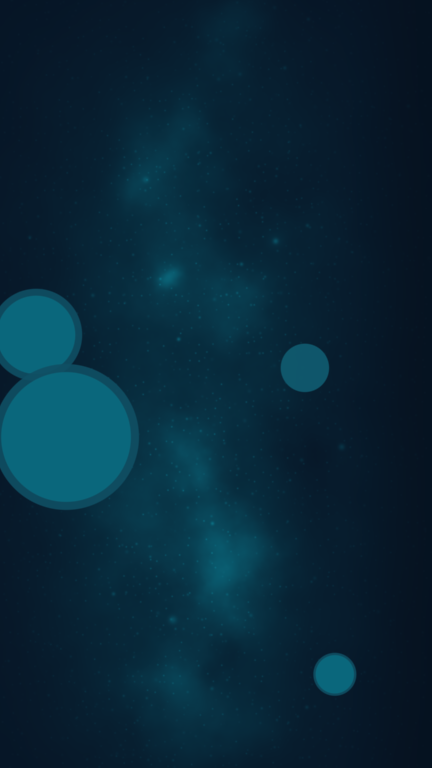
Write a WebGL 1 fragment shader that draws this background.

```glsl
precision highp float;
// Teal nebula column with scattered stars and flat rimmed discs on a night sky.
uniform vec2 u_resolution;

float hash(vec2 p) {
  return fract(sin(dot(p, vec2(127.1, 311.7))) * 43758.5453);
}

float noise(vec2 p) {
  vec2 i = floor(p), f = fract(p);
  f = f * f * (3.0 - 2.0 * f);
  return mix(mix(hash(i), hash(i + vec2(1.0, 0.0)), f.x),
             mix(hash(i + vec2(0.0, 1.0)), hash(i + 1.0), f.x), f.y);
}

float fbm(vec2 p) {
  float sum = 0.0, amp = 0.5;
  for (int i = 0; i < 5; i++) {
    sum += amp * noise(p);
    p = mat2(1.6, 1.2, -1.2, 1.6) * p + 7.3;
    amp *= 0.5;
  }
  return sum;
}

// Soft round glow with separate horizontal and vertical radii
float glow(vec2 p, vec2 center, vec2 radius) {
  vec2 d = (p - center) / radius;
  return exp(-dot(d, d));
}

// One star per cell, shown only where the hash passes the rarity
float stars(vec2 p, float cells, float radius, float rarity) {
  vec2 id = floor(p * cells);
  vec2 offset = 0.2 + 0.6 * vec2(hash(id + 3.1), hash(id + 8.7));
  float d = length(p - (id + offset) / cells);
  float shine = hash(id + 15.4);
  return step(rarity, hash(id)) * shine * exp(-d * d / (radius * radius));
}

float disc(vec2 p, vec2 center, float radius) {
  float pixel = 1.0 / u_resolution.y;
  return 1.0 - smoothstep(-pixel, pixel, length(p - center) - radius);
}

// Translucent rim around a brighter core
vec3 rimmedDisc(vec3 color, vec2 p, vec2 center, float core, float rim) {
  color = mix(color, vec3(0.06, 0.31, 0.39), 0.9 * disc(p, center, rim));
  return mix(color, vec3(0.04, 0.41, 0.49), 0.96 * disc(p, center, core));
}

void main() {
  // Canvas height is one unit
  vec2 p = gl_FragCoord.xy / u_resolution.y;

  // Broad column of light
  vec2 d = (p - vec2(0.25, 0.46)) / vec2(0.185, 0.47);
  float column = exp(-d.x * d.x - d.y * d.y * d.y * d.y);

  // Ragged clouds
  float mottle = fbm(p * 17.0);
  vec2 warp = vec2(fbm(p * 13.0 + 4.0), fbm(p * 13.0 + 31.0)) - 0.48;
  vec2 q = p + 0.065 * warp;
  float cloud = 0.22 * glow(q, vec2(0.20, 0.77), vec2(0.035, 0.045))
    + 0.17 * glow(q, vec2(0.245, 0.82), vec2(0.030, 0.045))
    + 0.16 * glow(q, vec2(0.306, 0.97), vec2(0.045, 0.06))
    + 0.20 * glow(q, vec2(0.220, 0.645), vec2(0.045, 0.05))
    + 0.16 * glow(q, vec2(0.312, 0.603), vec2(0.038, 0.035))
    + 0.34 * glow(q, vec2(0.243, 0.401), vec2(0.030, 0.042))
    + 0.17 * glow(q, vec2(0.195, 0.345), vec2(0.08, 0.09))
    + 0.20 * glow(q, vec2(0.267, 0.318), vec2(0.035, 0.04))
    + 0.52 * glow(q, vec2(0.305, 0.255), vec2(0.047, 0.055))
    + 0.20 * glow(q, vec2(0.310, 0.190), vec2(0.04, 0.045))
    + 0.20 * glow(q, vec2(0.225, 0.110), vec2(0.055, 0.05))
    + 0.13 * glow(q, vec2(0.275, 0.045), vec2(0.08, 0.045));
  float voids = 0.10 * glow(q, vec2(0.325, 0.745), vec2(0.055, 0.07))
    + 0.10 * glow(q, vec2(0.390, 0.405), vec2(0.055, 0.07))
    + 0.10 * glow(q, vec2(0.285, 0.125), vec2(0.03, 0.025));
  float light = column * (0.19 + 0.20 * mottle) + cloud * (0.62 + 0.75 * mottle) - voids;
  light += 0.42 * glow(q, vec2(0.226, 0.638), vec2(0.020, 0.019));

  // Star dust, densest along the column
  float dust = 0.30 * stars(p, 95.0, 0.0013, 0.55)
    + 0.32 * stars(p + 3.7, 61.0, 0.0017, 0.72)
    + 0.50 * stars(p + 9.2, 24.0, 0.0024, 0.84);
  light += dust * (0.12 + 0.88 * column);

  // Brighter lone stars with small halos
  light += 0.40 * glow(p, vec2(0.359, 0.686), vec2(0.0035))
    + 0.10 * glow(p, vec2(0.359, 0.686), vec2(0.011))
    + 0.25 * glow(p, vec2(0.445, 0.418), vec2(0.004))
    + 0.30 * glow(p, vec2(0.225, 0.193), vec2(0.005))
    + 0.25 * glow(p, vec2(0.190, 0.766), vec2(0.004));

  vec3 color = mix(vec3(0.025, 0.08, 0.145), vec3(0.04, 0.42, 0.50), clamp(light, 0.0, 1.0));
  color *= 1.0 - 0.15 * smoothstep(0.44, 0.56, p.x);

  // Foreground discs
  color = rimmedDisc(color, p, vec2(0.047, 0.564), 0.051, 0.060);
  color = rimmedDisc(color, p, vec2(0.086, 0.431), 0.0845, 0.095);
  color = rimmedDisc(color, p, vec2(0.436, 0.122), 0.0250, 0.028);
  color = mix(color, vec3(0.06, 0.35, 0.43), 0.95 * disc(p, vec2(0.397, 0.521), 0.0315));

  gl_FragColor = vec4(color, 1.0);
}
```
